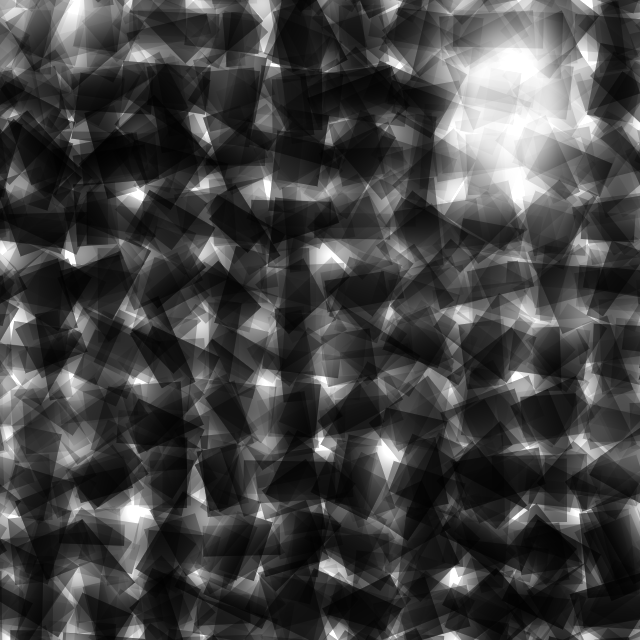
This background is drawn by a Shadertoy shader. Its source:

```glsl
// Monochrome crystal field: rotated translucent slabs pile up around the points
// of a square lattice. Each slab absorbs light along a ramp, so cell centres stay
// bright and lattice lines go dark; a broad density map opens one white clearing.

#define CELLS 10.0          // lattice cells across the canvas height
#define SLABS 8             // slabs per lattice point
#define JITTER 0.22         // slab offset from its lattice point, in cells
#define SLAB_MIN vec2(0.14, 0.40)   // smallest half size, in cells
#define SLAB_MAX vec2(0.40, 0.76)   // largest half size, in cells
#define ABSORPTION 0.68     // strength of a slab
#define CELL_SHADE 0.40     // soft darkening towards the lattice lines
#define EXPOSURE 1.10

vec4 hash4(vec3 p) {
    vec4 q = fract(p.xyzx * vec4(0.1031, 0.1030, 0.0973, 0.1099));
    q += dot(q, q.wzxy + 33.33);
    return fract((q.xxyz + q.yzzw) * q.zywx);
}

float valueNoise(vec2 p) {
    vec2 i = floor(p), f = fract(p);
    f = f * f * (3.0 - 2.0 * f);
    float a = hash4(vec3(i, 71.0)).x;
    float b = hash4(vec3(i + vec2(1, 0), 71.0)).x;
    float c = hash4(vec3(i + vec2(0, 1), 71.0)).x;
    float d = hash4(vec3(i + vec2(1, 1), 71.0)).x;
    return mix(mix(a, b, f.x), mix(c, d, f.x), f.y);
}

float softSpot(vec2 uv, vec2 middle, vec2 radius) {
    vec2 d = (uv - middle) / radius;
    return exp(-dot(d, d));
}

// Broad map of how strongly the slabs absorb
float densityMap(vec2 uv) {
    float density = 0.75 + 0.5 * valueNoise(uv * 5.0 + 3.0);
    density += 0.40 * softSpot(uv, vec2(0.53, 0.95), vec2(0.09, 0.22));
    density += 0.30 * softSpot(uv, vec2(0.10, 0.79), vec2(0.25, 0.07));
    density += 0.30 * softSpot(uv, vec2(0.75, 0.08), vec2(0.45, 0.13));
    density -= 0.40 * softSpot(uv, vec2(0.15, 0.98), vec2(0.20, 0.07));
    density -= 0.20 * softSpot(uv, vec2(0.75, 0.42), vec2(0.30, 0.12));
    float clearing = length((uv - vec2(0.80, 0.84)) / vec2(0.085, 0.13));
    return density * mix(0.10, 1.0, smoothstep(0.6, 2.2, clearing));
}

// Absorption of one slab: crisp rectangle with a linear ramp across its width
float slab(vec2 p, vec3 id, float pixel) {
    vec4 place = hash4(id + 11.0);
    vec4 form = hash4(id + vec3(47.0, 83.0, 29.0));
    float angle = 6.2832 * place.z;
    float c = cos(angle), s = sin(angle);
    vec2 q = mat2(c, -s, s, c) * (p - JITTER * (2.0 * place.xy - 1.0));
    vec2 halfSize = mix(SLAB_MIN, SLAB_MAX, form.xy);
    vec2 edge = abs(q) - halfSize;
    float mask = clamp(0.5 - max(edge.x, edge.y) / pixel, 0.0, 1.0);
    float ramp = mix(0.25, 1.0, clamp(0.5 + 0.5 * q.x / halfSize.x, 0.0, 1.0));
    return mask * ramp * (0.4 + 0.9 * form.z * form.z);
}

void mainImage(out vec4 fragColor, in vec2 fragCoord) {
    vec2 uv = fragCoord / iResolution.y;
    vec2 p = uv * CELLS + vec2(0.35, 0.5);
    vec2 cell = floor(p);
    vec2 local = p - cell;
    float pixel = CELLS / iResolution.y;

    // Pile up the slabs of the surrounding lattice points
    float depth = 0.0;
    for (int y = -1; y <= 2; y++) {
        for (int x = -1; x <= 2; x++) {
            vec2 corner = vec2(x, y);
            for (int k = 0; k < SLABS; k++) {
                depth += slab(local - corner, vec3(cell + corner, float(k)), pixel);
            }
        }
    }

    // Round glow of the cells, then light left after absorption
    vec2 wave = sin(3.14159 * local);
    float shade = 1.0 - wave.x * wave.x * wave.y * wave.y;
    float absorbed = densityMap(uv) * (ABSORPTION * depth + CELL_SHADE * shade);
    float light = min(EXPOSURE * exp(-absorbed), 1.0);
    fragColor = vec4(vec3(light), 1.0);
}
```
